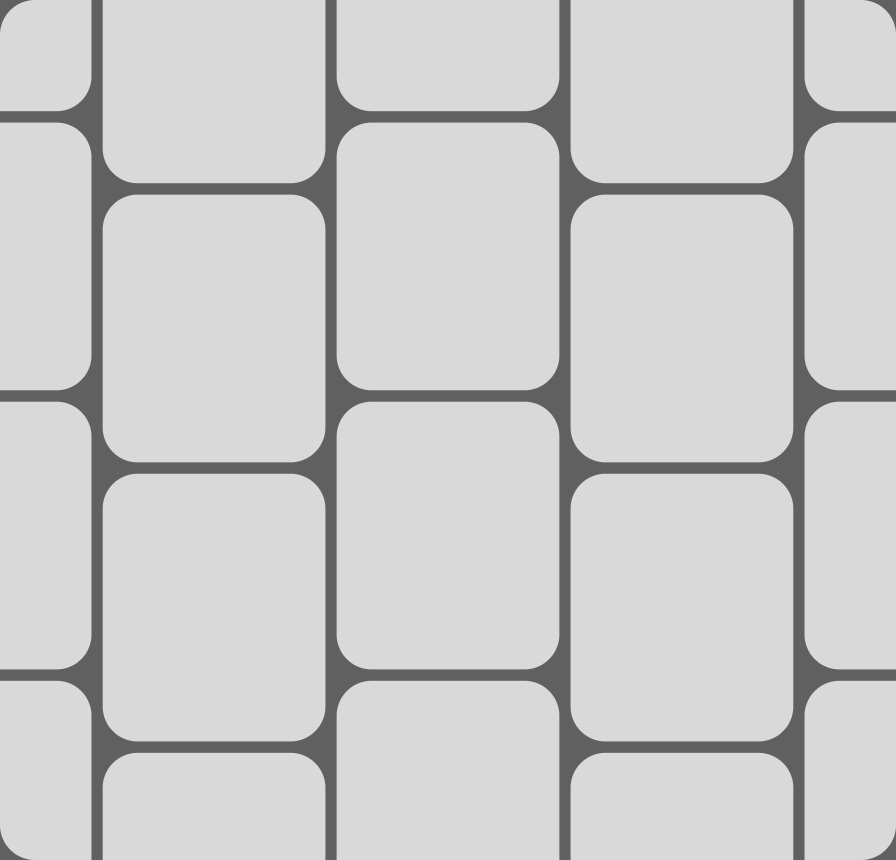
A Shadertoy shader for this pattern:

```glsl
// Pale rounded tiles in staggered columns over dark grout, drawn with a
// rounded-box distance function repeated per column and per row.
// The whole panel is trimmed by a rounded outer frame in the grout colour.

float roundedBox(vec2 p, vec2 halfSize, float radius) {
    vec2 q = abs(p) - halfSize + radius;
    return length(max(q, 0.0)) + min(max(q.x, q.y), 0.0) - radius;
}

void mainImage(out vec4 fragColor, in vec2 fragCoord) {
    // Centred coordinates, with the canvas width as the unit
    vec2 p = (fragCoord - 0.5 * iResolution.xy) / iResolution.x;
    float pixel = 1.0 / iResolution.x;
    vec2 pitch = vec2(0.2611, 0.3115);
    float cornerRadius = 0.039;

    // Every other column is shifted vertically
    float column = floor(p.x / pitch.x + 0.5);
    float isOdd = mod(column, 2.0);
    vec2 local = p - vec2(column * pitch.x, mix(-0.1178, 0.1133, isOdd));
    local.y -= pitch.y * floor(local.y / pitch.y + 0.5);

    // Tile shape, intersected with the rounded panel
    float tile = roundedBox(local, vec2(0.1243, 0.1494), cornerRadius);
    float panel = roundedBox(p, 0.5 * iResolution.xy / iResolution.x, cornerRadius);
    float shape = max(tile, panel);

    // Antialiased blend of tile and grout
    float coverage = clamp(0.5 - shape / pixel, 0.0, 1.0);
    vec3 color = mix(vec3(0.376), vec3(0.852), coverage);
    fragColor = vec4(color, 1.0);
}
```
